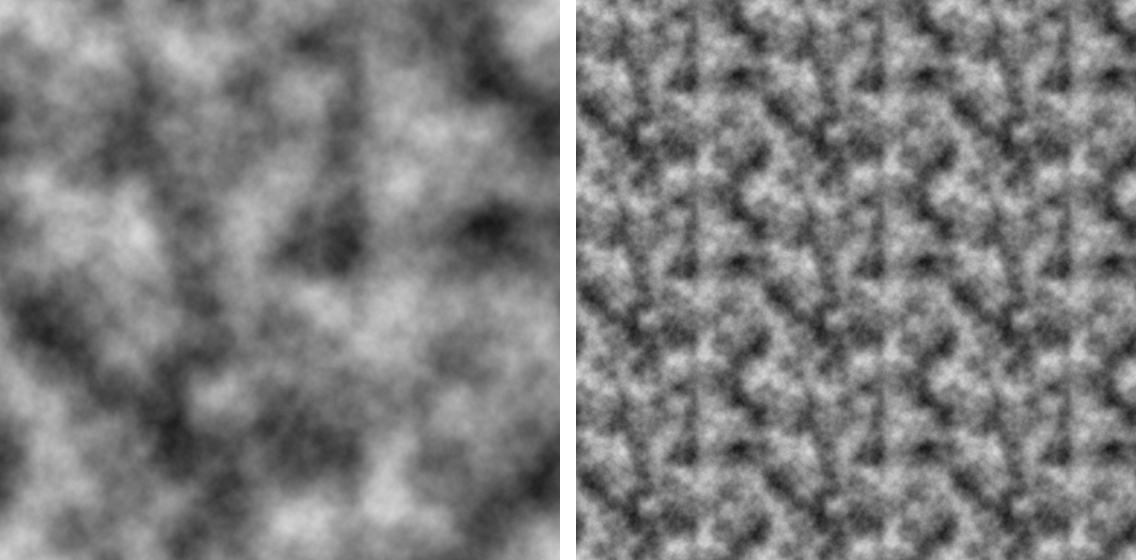
Left, the tile; right, the same tile 3 across and 3 down.
Write a WebGL 1 fragment shader that draws this texture.

```glsl
precision highp float;
// Soft grey clouds: fractal gradient noise on a lattice turned by 45 degrees,
// so the patches stretch along both diagonals. Every octave wraps its lattice
// corners to the canvas, so it tiles without a seam.

uniform vec2 u_resolution;

const int OCTAVES = 6;
const float BASE_CELLS = 4.0;
const float GAIN = 0.465;
const float MEAN_GREY = 0.485;
const float CONTRAST = 0.57;

// Two pseudo-random values in 0..1 from a lattice corner and a seed.
vec2 hash2(vec2 corner, float seed) {
  vec3 p = fract(vec3(corner, seed).xyx * vec3(0.1031, 0.1030, 0.0973) + seed * 0.137);
  p += dot(p, p.yzx + 33.33);
  return fract((p.xx + p.yz) * p.zy);
}

// Turns canvas axes into diagonal ones.
vec2 toDiagonal(vec2 p) {
  return vec2(p.x + p.y, p.y - p.x);
}

// Unit gradient at a diagonal lattice corner. The corner is turned back to
// canvas axes, where the pattern repeats after twice the number of cells.
vec2 gradient(vec2 corner, float cells, float seed) {
  vec2 upright = vec2(corner.x - corner.y, corner.x + corner.y);
  return normalize(hash2(mod(upright, 2.0 * cells), seed) - 0.4999);
}

// Height contributed by the corner at the given offset from the cell origin.
float ramp(vec2 cell, vec2 local, vec2 offset, float cells, float seed) {
  return dot(gradient(cell + offset, cells, seed), local - offset);
}

// Wrapping gradient noise, centred on zero.
float gradientNoise(vec2 p, float cells, float seed) {
  vec2 cell = floor(p);
  vec2 local = fract(p);
  vec2 fade = local * local * local * (local * (local * 6.0 - 15.0) + 10.0);
  float lower = mix(ramp(cell, local, vec2(0.0, 0.0), cells, seed),
                    ramp(cell, local, vec2(1.0, 0.0), cells, seed), fade.x);
  float upper = mix(ramp(cell, local, vec2(0.0, 1.0), cells, seed),
                    ramp(cell, local, vec2(1.0, 1.0), cells, seed), fade.x);
  return mix(lower, upper, fade.y);
}

// Sum of octaves, each twice as fine and weaker by the gain.
float clouds(vec2 uv, float baseCells, float gain) {
  float sum = 0.0;
  float amplitude = 1.0;
  float cells = baseCells;
  for (int i = 0; i < OCTAVES; i++) {
    float seed = float(i) + 1.0;
    // The shift keeps the lattices of different octaves from lining up.
    vec2 shift = seed * vec2(0.37, 0.61);
    sum += amplitude * gradientNoise(toDiagonal(uv) * cells + shift, cells, seed);
    amplitude *= gain;
    cells *= 2.0;
  }
  return sum;
}

void main() {
  vec2 uv = gl_FragCoord.xy / u_resolution;
  float grey = MEAN_GREY + CONTRAST * clouds(uv, BASE_CELLS, GAIN);
  gl_FragColor = vec4(vec3(clamp(grey, 0.0, 1.0)), 1.0);
}
```
